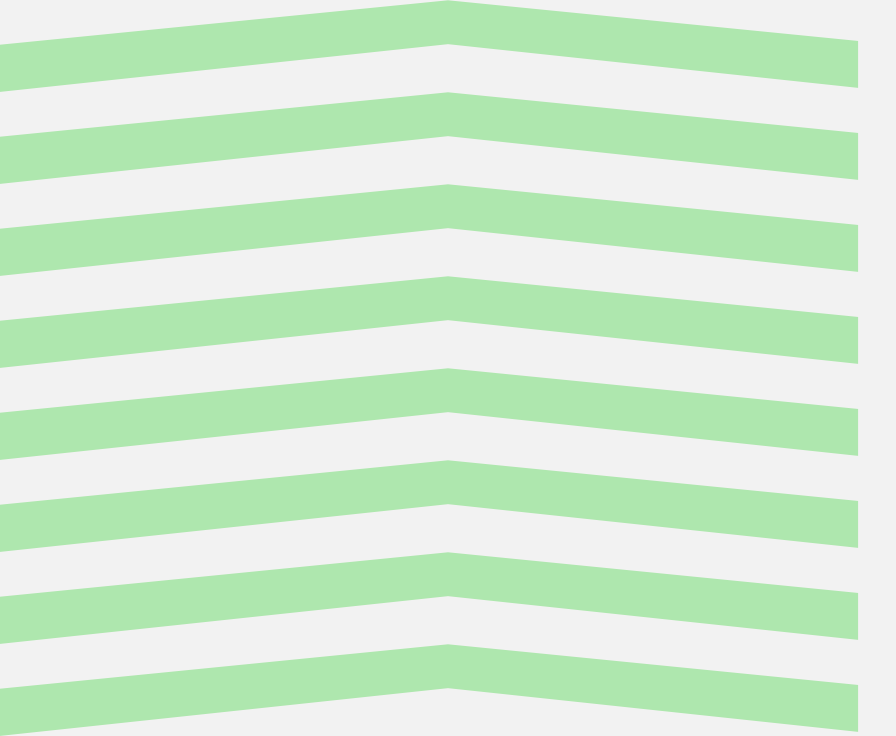
Give the GLSL for this pattern, as a Shadertoy shader.

```glsl
const float ROWS = 8.0;
const float APEX_X = 0.5;
const float RIGHT_END = 0.9577;
const vec3 PAPER = vec3(0.949, 0.949, 0.949);
const vec3 MINT = vec3(0.684, 0.904, 0.682);

// Antialiased coverage of the region where dist is negative
float coverage(float dist, float pixel) {
    return clamp(0.5 - dist / pixel, 0.0, 1.0);
}

// Signed distance, in rows, to a repeating band bounded by two edges
float bandDistance(float row, float upper, float lower) {
    float middle = 0.5 * (upper + lower);
    float halfWidth = 0.5 * (lower - upper);
    return abs(fract(row - middle + 0.5) - 0.5) - halfWidth;
}

// Bent stripe that thickens slightly away from its apex
float chevronDistance(vec2 uv, float rows, float apexX) {
    float spread = abs(uv.x - apexX) / apexX;
    float upper = mix(0.003, 0.486, spread);
    float lower = mix(0.480, 0.999, spread);
    return bandDistance((1.0 - uv.y) * rows, upper, lower);
}

void mainImage(out vec4 fragColor, in vec2 fragCoord) {
    vec2 uv = fragCoord / iResolution.xy;
    vec2 pixel = 1.0 / iResolution.xy;

    // Stripes, cut off before the blank right margin
    float stripe = coverage(chevronDistance(uv, ROWS, APEX_X), ROWS * pixel.y);
    stripe *= coverage(uv.x - RIGHT_END, pixel.x);

    fragColor = vec4(mix(PAPER, MINT, stripe), 1.0);
}
```
